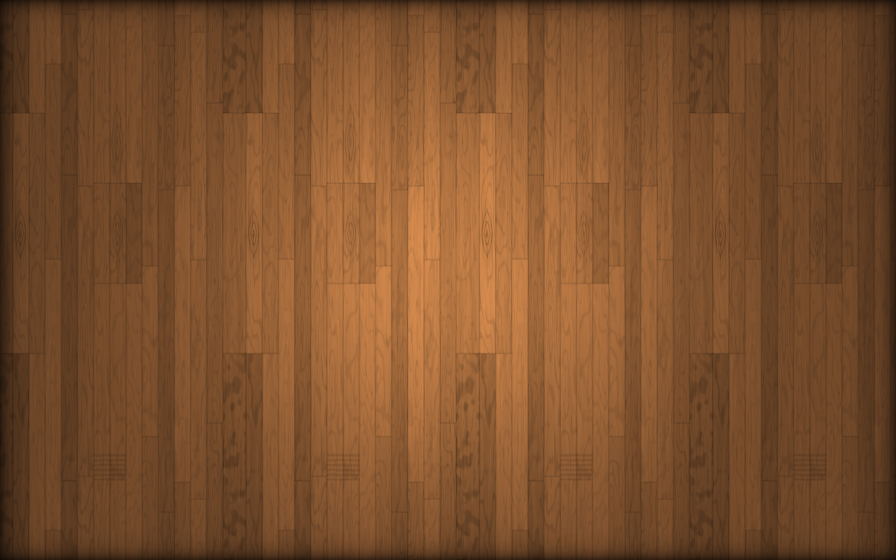
Give the GLSL for this texture, as a WebGL 1 fragment shader.

```glsl
precision highp float;
uniform vec2 u_resolution;

float hash(vec2 p) {
  return fract(sin(dot(p, vec2(12.9898, 78.233))) * 43758.545);
}

float noise(vec2 p) {
  vec2 i = floor(p), f = fract(p);
  f = f * f * (3.0 - 2.0 * f);
  return mix(mix(hash(i), hash(i + vec2(1, 0)), f.x),
             mix(hash(i + vec2(0, 1)), hash(i + vec2(1, 1)), f.x), f.y);
}

// Nested pointed ovals around a knot; d is the offset from its centre
float knot(vec2 d, float height) {
  d = abs(d) / vec2(6.0, height);
  float r = mix(length(d), d.x + d.y, 0.5) + 0.12 * noise(d * 4.0);
  float rings = smoothstep(0.1, 0.9, sin(r * 17.0));
  return (rings * 0.16 + 0.06) * (1.0 - smoothstep(0.7, 1.4, r));
}

// Brightness of the boards; p spans 768 by 480 with y pointing down
float wood(vec2 p) {
  // One wide board and thirteen narrow ones in every repeat
  float x = mod(p.x - 191.0, 200.0);
  float narrow = (x - 20.0) / 13.85;
  float board = x < 20.0 ? 0.0 : 1.0 + floor(narrow);
  float across = x < 20.0 ? x : fract(narrow) * 13.85;
  float width = x < 20.0 ? 20.0 : 13.85;

  // Two lengths per board, repeating every 400 units down
  float start = 400.0 * hash(vec2(board, 3.7));
  float size = 120.0 + 150.0 * hash(vec2(board, 8.1));
  if (board < 2.5) { start = 303.0; size = 194.0; }
  if (board > 5.5 && board < 8.5) { start = 157.0; size = 86.0; }
  float along = mod(p.y - start, 400.0);
  float first = 1.0 - step(size, along);
  vec2 seed = vec2(board * 17.3, first * 31.7 + board * 5.1);

  // Tone of each board and length
  float tone = 1.0 + 0.11 * hash(seed);
  if (board == 4.0 || board == 10.0 || board == 13.0) tone -= 0.12;
  if (board == 0.0) tone -= 0.17 * first;
  if (board == 1.0 || board == 8.0) tone -= 0.1 * first;

  // Streaks, contour grain and dark flecks
  float streak = noise(vec2(x * 0.7, along * 0.025) + seed);
  float fine = noise(vec2(x * 1.4, along * 0.12) + seed);
  float field = noise(vec2(x * 0.13, along * 0.014) + seed)
              + 0.12 * noise(vec2(x * 0.3, along * 0.07) + seed);
  float contour = smoothstep(0.45, 1.0, sin(field * 34.0));
  float fleck = smoothstep(0.72, 0.95, noise(vec2(x * 0.8, along * 0.16) + seed + 9.0));
  float figure = 0.05 + 0.06 * hash(seed + 2.0);
  tone += 0.08 * (streak - 0.5) + 0.05 * (fine - 0.5);
  tone -= figure * contour + 0.06 * fleck;

  // Mottled figure in the dark wide board
  if (board == 0.0) {
    float mottle = noise(vec2(x * 0.22 + along * 0.07, along * 0.13 - x * 0.1));
    tone -= first * 0.14 * smoothstep(0.45, 0.75, mottle);
  }

  // Knots and long pointed grain
  if (board == 1.0) tone -= knot(vec2(x - 26.5, p.y - 200.0), 26.0);
  if (board == 7.0) {
    tone -= 0.7 * knot(vec2(x - 109.5, p.y - 200.0), 24.0);
    tone -= 0.7 * knot(vec2(x - 109.5, p.y - 122.0), 40.0);
  }

  // Patch of cross grain
  if ((board == 6.0 || board == 7.0) && abs(p.y - 400.0) < 12.0)
    tone -= 0.06 + 0.06 * sin(p.y * 1.5 + noise(p * 0.2));

  // Seams between boards and at their ends
  float side = min(across, width - across);
  float end = min(min(along, 400.0 - along), abs(along - size));
  tone -= 0.13 * (1.0 - smoothstep(0.2, 1.1, side));
  tone -= 0.1 * (1.0 - smoothstep(0.2, 1.1, end));
  return tone;
}

void main() {
  // Four samples smooth the board edges and grain
  float tone = 0.0;
  for (int i = 0; i < 4; i++) {
    vec2 offset = vec2(mod(float(i), 2.0), floor(float(i) / 2.0)) * 0.5 - 0.25;
    vec2 uv = (gl_FragCoord.xy + offset) / u_resolution;
    tone += 0.25 * wood(vec2(uv.x, 1.0 - uv.y) * vec2(768.0, 480.0));
  }

  // Warm glow in the middle and a soft dark border
  vec2 uv = gl_FragCoord.xy / u_resolution;
  vec2 p = vec2(uv.x, 1.0 - uv.y) * vec2(768.0, 480.0);
  vec2 fromGlow = (p - vec2(384.0, 228.0)) / vec2(200.0, 205.0);
  float light = 0.4 + 0.36 * exp(-dot(fromGlow, fromGlow));
  vec2 border = min(p, vec2(768.0, 480.0) - p);
  light *= (1.0 - 0.6 * exp(-border.x / 9.0)) * (1.0 - 0.6 * exp(-border.y / 7.0));

  vec3 woodColor = mix(vec3(1.0, 0.63, 0.36), vec3(1.0, 0.655, 0.365), light);
  gl_FragColor = vec4(woodColor * light * tone, 1.0);
}
```
